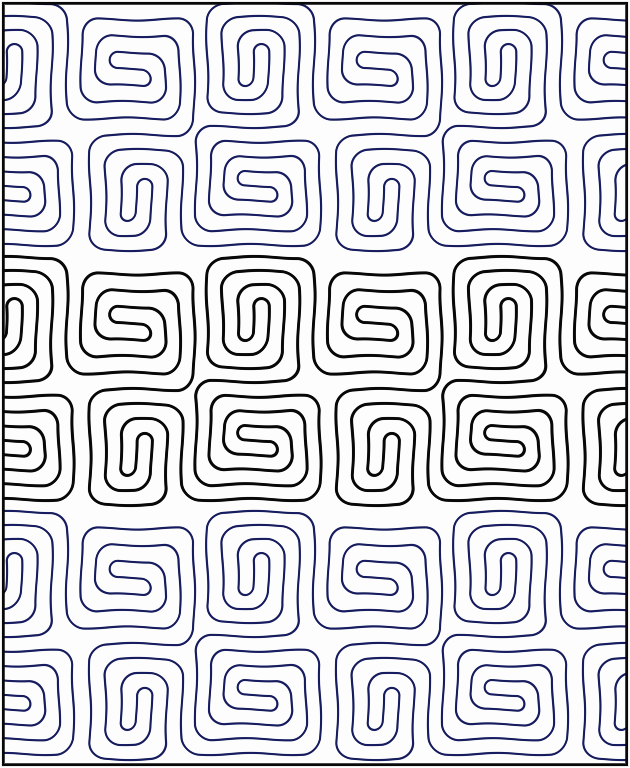
This pattern is drawn by a Shadertoy shader. Its source:

```glsl
#define CANVAS_HEIGHT 768.0
#define TILE vec2(247.0, 254.5)
#define BAND_TOP 255.5
#define CORE_HALF 20.0
#define CORNER_RADIUS 16.0
#define LINK_LENGTH 70.0
#define WOBBLE 1.1
#define THIN_HALF 1.08
#define BOLD_HALF 1.5
#define PAPER vec3(0.993)
#define NAVY vec3(0.085, 0.11, 0.37)
#define BLACK vec3(0.03)

const float TAU = 6.2831853;

// Distance to a right-angled turn with a filleted corner; a and b are its two legs
float turnDistance(vec2 p, vec2 a, vec2 b) {
    vec2 legs = vec2(length(a), length(b));
    vec2 q = vec2(dot(p, a), dot(p, b)) / legs;
    float r = min(CORNER_RADIUS, min(legs.x, legs.y));
    if (max(q.x, q.y) < r) return abs(length(q - r) - r);
    float alongA = length(q - vec2(clamp(q.x, r, legs.x), 0.0));
    float alongB = length(q - vec2(0.0, clamp(q.y, r, legs.y)));
    return min(alongA, alongB);
}

// k-th corner of an arm that winds outward from the end of the core
vec2 armCorner(float k, vec2 pitch) {
    float across = floor((k + 1.0) * 0.5);
    float along = floor(k * 0.5);
    vec2 side = 2.0 * mod(vec2(across, along), 2.0) - 1.0;
    return side * vec2(across * pitch.x, CORE_HALF + max(along, 0.0) * pitch.y);
}

// One arm; its last leg reaches toward the neighbouring spiral
float armDistance(vec2 p, vec2 pitch, int lastTurn) {
    float d = 1e3;
    for (int i = 0; i <= lastTurn; i++) {
        float k = float(i);
        vec2 corner = armCorner(k, pitch);
        vec2 back = 0.5 * (armCorner(k - 1.0, pitch) - corner);
        vec2 ahead = 0.5 * (armCorner(k + 1.0, pitch) - corner);
        if (i == lastTurn) ahead = normalize(ahead) * LINK_LENGTH;
        d = min(d, turnDistance(p - corner, back, ahead));
    }
    return d;
}

// Double spiral repeated over the plane; nearest holds (edge distance, is bold)
void addSpiral(inout vec2 nearest, vec2 p, vec2 center, vec2 pitch, bool lying, ivec2 turns) {
    vec2 q = p - center;
    vec2 tile = floor(q / TILE + 0.5);
    q -= tile * TILE;
    if (lying) q = vec2(-q.y, q.x);
    float bold = tile.y == 0.0 ? 1.0 : 0.0;
    float d = min(armDistance(q, pitch, turns.x), armDistance(-q, pitch, turns.y));
    d -= mix(THIN_HALF, BOLD_HALF, bold);
    if (d < nearest.x) nearest = vec2(d, bold);
}

float coverage(float d, float pixel) {
    return 1.0 - smoothstep(-0.6 * pixel, 0.6 * pixel, d);
}

void mainImage(out vec4 fragColor, in vec2 fragCoord) {
    float pixel = CANVAS_HEIGHT / iResolution.y;
    vec2 size = iResolution.xy * pixel;
    vec2 p = vec2(fragCoord.x, iResolution.y - fragCoord.y) * pixel;

    // Hand-drawn sway, periodic over the tile
    vec2 q = p - vec2(0.0, BAND_TOP);
    vec2 phase = TAU * q / TILE;
    q += WOBBLE * sin(vec2(3.0 * phase.y + phase.x, 3.0 * phase.x - phase.y + 1.0));

    // Four linked spirals: upright, lying, lying, upright
    vec2 nearest = vec2(1e3, 0.0);
    addSpiral(nearest, q, vec2(253.0, 64.0), vec2(15.25, 14.0), false, ivec2(6, 7));
    addSpiral(nearest, q, vec2(130.5, 68.0), vec2(16.5, 14.5), true, ivec2(7, 6));
    addSpiral(nearest, q, vec2(258.0, 185.0), vec2(14.75, 14.0), true, ivec2(8, 7));
    addSpiral(nearest, q, vec2(136.0, 199.0), vec2(15.33, 15.0), false, ivec2(5, 6));

    vec3 color = mix(PAPER, mix(NAVY, BLACK, nearest.y), coverage(nearest.x, pixel));

    // Border line with a narrow paper margin
    vec2 inset = min(p, size - p);
    float edge = min(inset.x, inset.y) - 3.3;
    color = mix(color, PAPER, coverage(edge, pixel));
    color = mix(color, BLACK, coverage(abs(edge) - 1.4, pixel));

    fragColor = vec4(color, 1.0);
}
```
